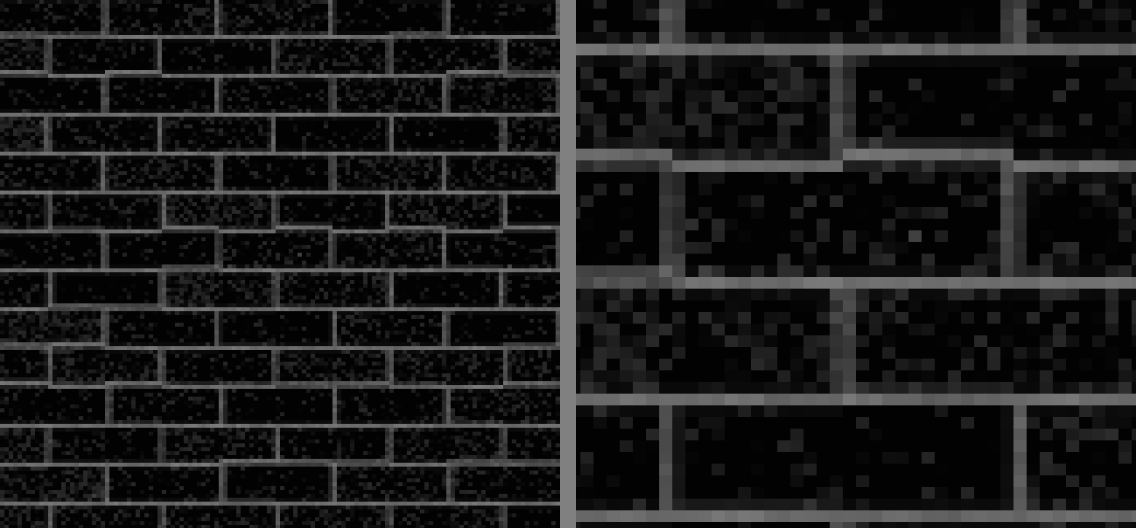
Left, the full canvas; right, a detail of the centre.
This texture is drawn by a WebGL 1 fragment shader. Its source:

```glsl
precision highp float;
// Dark running-bond brick wall on a coarse grid of 128 cells across the width.
// Thin worn mortar joints jog and fade by segment; each brick carries its own
// density of grey speckle. Only the cell borders are blended, one pixel wide.
uniform vec2 u_resolution;

float hash(vec2 p) {
  vec3 q = fract(vec3(p.xyx) * 0.1031);
  q += dot(q, q.yzx + 33.33);
  return fract((q.x + q.y) * q.z);
}

// Share of a unit cell covered by a joint whose centre lies at distance d
float coverage(float d, float width) {
  return clamp(0.5 + 0.5 * width - abs(d), 0.0, 1.0);
}

// Grey of one cell, with rows counted down from the top
float wallCell(vec2 cell) {
  vec2 p = cell + 0.5;
  float grain = hash(cell + 17.0);

  // Bed joint: every tenth cell row, with some segments jogged upwards
  float bed = floor((p.y + 5.5) / 10.0);
  float segment = floor((p.x + 2.3) / 13.0);
  float jog = clamp(2.2 * hash(vec2(segment, bed) + 41.0)
                  + 1.5 * hash(vec2(bed, 73.0)) - 2.2, 0.0, 1.0);
  float bedLine = bed * 10.0 - 0.5 - jog;
  float bedCover = coverage(p.y - bedLine, 1.15 + 0.35 * jog);

  // Head joints: bricks 26 cells long, alternate courses shifted by half
  float course = bed - 1.0 + step(bedLine, p.y);
  float x = p.x - 23.7 + 13.0 * mod(course, 2.0) - 0.06 * course;
  float joint = floor(x / 26.0 + 0.5);
  vec2 jointId = vec2(joint, course);
  float d = x - joint * 26.0 - 1.1 * (hash(jointId + 5.0) - 0.5);
  float headCover = coverage(d, 1.0 + 0.45 * hash(jointId + 29.0));

  // Speckle: density per brick, thinning towards the right
  vec2 brickId = vec2(joint + step(0.0, d), course);
  float density = (0.12 + 0.65 * hash(brickId + 61.0)) * (1.2 - 0.5 * p.x / 128.0);
  float brick = 0.008 + 0.155 * smoothstep(1.0 - density, 1.05, grain);
  brick += 0.12 * step(0.997, hash(cell + 91.0));

  // Worn mortar over the brick
  float wear = hash(floor(cell / vec2(3.0, 1.0)) + 7.0);
  float headGrey = 0.29 + 0.08 * wear + 0.06 * grain;
  float bedGrey = 0.36 + 0.08 * wear + 0.05 * grain;
  float grey = mix(brick, headGrey, headCover);
  return mix(grey, max(bedGrey, grey), bedCover);
}

void main() {
  // Cells are slightly wider than tall
  vec2 density = vec2(128.0, 144.0) / u_resolution.x;
  vec2 g = vec2(gl_FragCoord.x, u_resolution.y - gl_FragCoord.y) * density;

  // Blend across the nearest cell corner over one pixel
  vec2 corner = floor(g + 0.5);
  vec2 w = clamp((g - corner) / density + 0.5, 0.0, 1.0);
  float upper = mix(wallCell(corner - 1.0), wallCell(corner - vec2(0.0, 1.0)), w.x);
  float lower = mix(wallCell(corner - vec2(1.0, 0.0)), wallCell(corner), w.x);
  gl_FragColor = vec4(vec3(mix(upper, lower, w.y)), 1.0);
}
```
